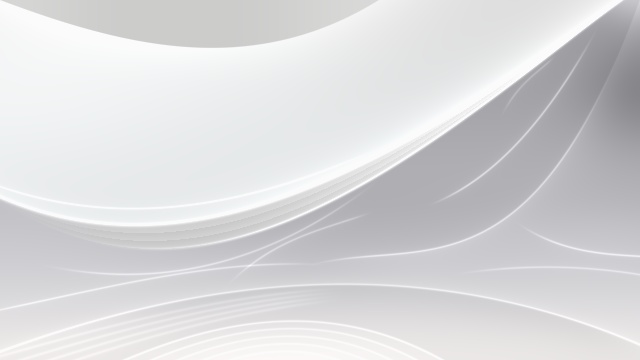
Give the GLSL for this background, as a Shadertoy shader.

```glsl
// Pale silver ribbon sweeping over grey folds with fine light strands.

// Height of the cubic through four evenly spaced heights over a span of x.
float cubicHeight(float x, vec2 span, vec4 h) {
    float t = 3.0 * (x - span.x) / (span.y - span.x);
    float d1 = h.y - h.x;
    float d2 = h.z - 2.0 * h.y + h.x;
    float d3 = h.w - 3.0 * h.z + 3.0 * h.y - h.x;
    return h.x + t * (d1 + (t - 1.0) / 2.0 * (d2 + (t - 2.0) / 3.0 * d3));
}

// Signed distance to that curve in canvas heights, positive above it.
float curveDistance(vec2 p, vec2 span, vec4 h) {
    float y = cubicHeight(p.x, span, h);
    float slope = (cubicHeight(p.x + 0.002, span, h) - y) / 0.002;
    slope *= iResolution.y / iResolution.x;
    return (p.y - y) / sqrt(1.0 + slope * slope);
}

float fadeEnds(float x, vec2 span) {
    float t = (x - span.x) / (span.y - span.x);
    return smoothstep(0.0, 0.25, t) * smoothstep(1.0, 0.8, t);
}

float thinLine(float d, float width) {
    float w = max(width, 0.7 / iResolution.y);
    return exp(-d * d / (w * w));
}

// Thin line with a faint halo, fading at both ends.
float strand(vec2 p, vec2 span, vec4 h) {
    float d = curveDistance(p, span, h);
    return (thinLine(d, 0.0028) + 0.2 * exp(-abs(d) / 0.012)) * fadeEnds(p.x, span);
}

float cover(float d) {
    float px = 0.8 / iResolution.y;
    return smoothstep(-px, px, d);
}

float blob(vec2 p, vec2 centre, vec2 radius) {
    vec2 q = (p - centre) / radius;
    return exp(-dot(q, q));
}

// Lower grey field with its soft folds.
vec3 lowerField(vec2 p) {
    float g = mix(0.91, 0.69, smoothstep(0.0, 0.46, p.y));
    g += 0.07 * smoothstep(0.55, 0.0, p.x) * smoothstep(0.1, 0.4, p.y);
    g -= 0.05 * smoothstep(0.5, 0.8, p.y);
    g -= 0.13 * blob(p, vec2(1.0, 0.75), vec2(0.09, 0.16));
    g += 0.16 * blob(p, vec2(1.0, 1.02), vec2(0.06, 0.08));
    g += 0.05 * blob(p, vec2(0.95, 0.35), vec2(0.2, 0.12));

    vec2 sweepSpan = vec2(0.469, 0.977);
    vec4 sweepHeights = vec4(0.256, 0.298, 0.419, 0.895);
    float sweep = curveDistance(p, sweepSpan, sweepHeights);
    g += 0.05 * cover(-sweep) * exp(min(sweep, 0.0) / 0.08) * smoothstep(0.45, 0.7, p.x);

    float fold = curveDistance(p, vec2(0.0, 1.0), vec4(0.023, 0.181, 0.198, 0.042));
    g -= 0.06 * cover(-fold) * exp(min(fold, 0.0) / 0.07) * fadeEnds(p.x, vec2(0.1, 1.1));
    g += 0.1 * (thinLine(fold, 0.003) + 0.3 * exp(-abs(fold) / 0.015));

    // Nested mounds at the bottom
    for (int i = 0; i < 5; i++) {
        float k = float(i);
        vec2 span = vec2(0.195 + 0.015 * k, 0.703 - 0.02 * k);
        float d = curveDistance(p, span, vec4(0.0, 0.093, 0.098, -0.012) - 0.021 * k);
        float strength = 1.0 / (1.0 + 0.7 * k);
        g += strength * (0.09 * thinLine(d, 0.003) + 0.025 * cover(-d));
    }
    // Fanned streaks at the lower left
    for (int i = 1; i < 5; i++) {
        float k = float(i);
        float d = curveDistance(p, vec2(0.0, 0.6), vec4(0.01, 0.105, 0.175, 0.2) - vec4(0.028, 0.02, 0.014, 0.008) * (k - 1.0));
        g += fadeEnds(p.x, vec2(-0.1, 0.55)) * (0.04 * thinLine(d, 0.004) + 0.012 * exp(-abs(d) / 0.012));
    }

    // Long free strands
    float light = 0.6 * strand(p, vec2(0.052, 0.6), vec4(0.27, 0.24, 0.316, 0.512));
    light += 0.6 * strand(p, vec2(-0.1, 0.521), vec4(0.105, 0.18, 0.248, 0.263));
    light += 0.8 * strand(p, sweepSpan, sweepHeights);
    light += strand(p, vec2(0.664, 0.9375), vec4(0.426, 0.516, 0.681, 0.935));
    light += 0.5 * strand(p, vec2(0.781, 0.87), vec4(0.67, 0.751, 0.802, 0.849));
    light += 0.8 * strand(p, vec2(0.8, 1.1), vec4(0.391, 0.309, 0.288, 0.27));
    light += 0.6 * strand(p, vec2(0.35, 0.586), vec4(0.198, 0.307, 0.367, 0.414));
    light += 0.5 * strand(p, vec2(0.7, 1.15), vec4(0.235, 0.258, 0.237, 0.17));
    g += 0.16 * light;

    vec3 tint = mix(vec3(0.012, 0.0, -0.002), vec3(-0.004, -0.004, 0.012), smoothstep(0.0, 0.3, p.y));
    return vec3(g) + tint;
}

// Broad ribbon, given the distances to its top and bottom edges.
vec3 ribbon(vec2 p, float top, float bottom) {
    float g = mix(0.89, 0.855, smoothstep(0.4, 0.85, p.x));
    g += 0.06 * blob(p, vec2(0.0, 0.75), vec2(0.35, 0.28));
    g += 0.075 * exp(min(top, 0.0) / 0.1);
    g += mix(0.03, 0.13, smoothstep(0.15, 0.75, p.x)) * exp(-max(bottom, 0.0) / 0.06);
    g += 0.07 * strand(p, vec2(-0.1, 0.6), vec4(0.56, 0.428, 0.452, 0.595));
    return vec3(g) + vec3(-0.008, 0.002, 0.005) * smoothstep(1.0, 0.6, p.y);
}

void mainImage(out vec4 fragColor, in vec2 fragCoord) {
    vec2 p = fragCoord / iResolution.xy;
    float top = curveDistance(p, vec2(0.0, 0.592), vec4(1.0, 0.893, 0.874, 1.0));
    float edge = curveDistance(p, vec2(0.0, 0.97), vec4(0.451, 0.393, 0.621, 1.0));
    float hem = curveDistance(p, vec2(0.0, 0.97), vec4(0.442, 0.321, 0.574, 1.0));

    // Layered hem below the ribbon
    float depth = clamp(-edge / max(hem - edge, 0.002), 0.0, 1.0);
    float hemGrey = mix(0.79, 0.94, smoothstep(0.3, 0.85, p.x)) + 0.05 * (fract(depth * 3.0) - 0.3);
    vec3 color = mix(lowerField(p), vec3(hemGrey), cover(hem) * smoothstep(-0.02, 0.25, p.x));
    color += 0.2 * thinLine(hem, 0.004) * smoothstep(0.1, 0.5, p.x);

    // Ribbon, bright rim and the shaded hollow above it
    color = mix(color, ribbon(p, top, edge), cover(edge));
    color += 0.15 * (thinLine(edge, 0.005) + 0.25 * exp(-abs(edge) / 0.012));
    float hollow = 0.8 + 0.05 * smoothstep(0.35, 0.6, p.x) + 0.04 * smoothstep(0.2, 0.0, p.x);
    color = mix(color, vec3(hollow, hollow, hollow - 0.003), cover(top));
    fragColor = vec4(clamp(color, 0.0, 0.985), 1.0);
}
```
